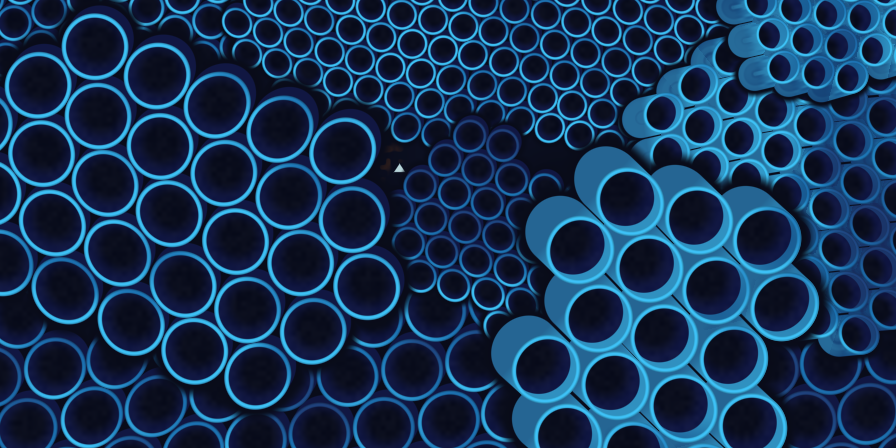
This pattern is drawn by a WebGL 2 fragment shader. Its source:

```glsl
#version 300 es
precision highp float;

uniform vec2 u_resolution;
out vec4 fragColor;

#define PIPE_RADIUS 0.485
#define WALL_BIG 0.064
#define WALL_SMALL 0.088
#define JITTER 0.035
#define WARP 0.010
#define LIGHT_VARIATION 0.40

const vec3 VOID = vec3(0.045, 0.060, 0.130);
const vec3 INDIGO = vec3(0.065, 0.090, 0.260);
const vec3 DIM_BLUE = vec3(0.110, 0.230, 0.440);
const vec3 MID_BLUE = vec3(0.100, 0.410, 0.640);
const vec3 BRIGHT_BLUE = vec3(0.220, 0.690, 0.880);

float hash(vec2 p) {
    vec3 q = fract(vec3(p.xyx) * 0.1031);
    q += dot(q, q.yzx + 33.33);
    return fract((q.x + q.y) * q.z);
}

float noise(vec2 p) {
    vec2 i = floor(p), f = fract(p);
    f = f * f * (3.0 - 2.0 * f);
    return mix(mix(hash(i), hash(i + vec2(1, 0)), f.x),
               mix(hash(i + vec2(0, 1)), hash(i + vec2(1, 1)), f.x), f.y);
}

mat2 rotation(float a) {
    float c = cos(a), s = sin(a);
    return mat2(c, s, -s, c);
}

vec3 plasticColor(float light) {
    vec3 c = mix(DIM_BLUE, MID_BLUE, smoothstep(0.1, 0.5, light));
    return mix(c, BRIGHT_BLUE, smoothstep(0.45, 0.78, light));
}

// Rounded region that decides which lattice cells hold a pipe
bool insideRegion(vec2 offset, vec2 halfSize, float tilt) {
    vec2 q = abs(offset * rotation(tilt)) / halfSize;
    return dot(q * q, q) < 1.0;
}

// Hexagonal stack of pipes; lean points to their far ends, in pitches
void bundle(inout vec3 color, vec2 p, vec2 center, vec2 halfSize, float tilt,
            float angle, float pitch, vec2 lean, float glow) {
    vec2 warped = p + WARP * sin(p.yx * 7.0 + center * 9.0);
    mat2 turn = rotation(angle);
    vec2 local = (warped - center) * turn / pitch;
    vec2 base = round(vec2(local.x - local.y * 0.57735, local.y * 1.1547));

    float nearest = 9.0, sleeveDist = 9.0, sleeveDepth = 0.0, tint = 0.0;
    vec2 d = vec2(9.0);
    for (int j = -2; j <= 2; j++) {
        for (int i = -2; i <= 2; i++) {
            vec2 cell = base + vec2(i, j);
            vec2 site = turn * vec2(cell.x + 0.5 * cell.y, 0.866 * cell.y);
            if (!insideRegion(site * pitch, halfSize, tilt)) continue;
            vec2 id = cell + floor(center * 90.0) + 50.0;
            vec2 shift = vec2(hash(id), hash(id + 17.0)) - 0.5;
            vec2 v = (warped - center) / pitch - site - JITTER * shift;
            float depth = clamp(dot(v, lean) / dot(lean, lean), 0.0, 1.0);
            float toSleeve = length(v - lean * depth);
            if (toSleeve < sleeveDist) { sleeveDist = toSleeve; sleeveDepth = depth; }
            if (length(v) < nearest) { nearest = length(v); d = v; tint = hash(id + 41.0); }
        }
    }

    float aa = 0.8 / (u_resolution.y * pitch);
    float light = glow + LIGHT_VARIATION * (noise(p * 6.0 + center * 5.0) - 0.5)
                + 0.18 * (tint - 0.5);

    // Contact shadow and outer sleeves
    color = mix(color, VOID * 0.75, smoothstep(0.72, 0.52, sleeveDist));
    float streak = noise(vec2(sleeveDist * 14.0, sleeveDepth * 3.0) + center * 40.0);
    float leanAmount = smoothstep(0.2, 0.45, length(lean));
    vec3 sleeve = plasticColor(light - 0.15 + 0.25 * streak);
    sleeve = mix(INDIGO, sleeve, leanAmount * (1.0 - 0.45 * sleeveDepth));
    color = mix(color, sleeve, smoothstep(aa, -aa, sleeveDist - PIPE_RADIUS));

    // Cut rim, lit unevenly around the ring
    float wall = mix(WALL_SMALL, WALL_BIG, smoothstep(0.075, 0.14, pitch));
    float ring = (PIPE_RADIUS - nearest) / wall;
    float sweep = 0.16 * dot(normalize(d + 1e-4), vec2(-0.5, -0.85));
    vec3 rim = plasticColor(light + sweep);
    rim *= 0.82 + 0.28 * smoothstep(0.0, 0.5, ring) * smoothstep(1.2, 0.6, ring);
    color = mix(color, rim, smoothstep(aa, -aa, nearest - PIPE_RADIUS));

    // Bore: dark far end, indigo inner wall and a lit crescent
    float inner = length(d - lean * 0.5);
    vec3 bore = mix(VOID * 0.85, INDIGO, smoothstep(0.18, 0.46, inner));
    bore += 0.025 * (noise(p * 90.0) - 0.5);
    float crescent = smoothstep(-aa, aa, length(d - lean * 0.28) - 0.425);
    bore = mix(bore, plasticColor(light - 0.12), 0.85 * crescent * leanAmount);
    color = mix(color, bore, smoothstep(aa, -aa, nearest - PIPE_RADIUS + wall));
}

// Earthy rubble and a pale chip in the dark hollow
void rubble(inout vec3 color, vec2 p) {
    vec2 v = p - vec2(0.83, 0.66);
    float grit = smoothstep(0.58, 0.85, noise(p * 75.0)) * smoothstep(0.09, 0.02, length(v));
    color = mix(color, vec3(0.30, 0.17, 0.10), 0.7 * grit);
    vec2 c = p - vec2(0.892, 0.623);
    float chip = max(abs(c.x) * 0.9 + c.y * 0.6, -c.y) - 0.007;
    float aa = 0.8 / u_resolution.y;
    color = mix(color, vec3(0.72, 0.84, 0.86), smoothstep(aa, -aa, chip));
}

void main() {
    vec2 p = gl_FragCoord.xy / u_resolution.y;
    vec3 color = VOID * (0.7 + 0.4 * noise(p * 8.0));
    rubble(color, p);

    // Bundles from back to front
    float rightFade = smoothstep(1.72, 1.92, p.x);
    float lowerGlow = 0.42 + 1.3 * (0.5 - p.y);
    bundle(color, p, vec2(1.00, 0.07), vec2(1.40, 0.27), 0.0, 0.15, 0.143, vec2(0.06, 0.12), 0.40);
    bundle(color, p, vec2(0.10, 0.90), vec2(0.46, 0.32), 0.0, 0.30, 0.083, vec2(0.10, 0.12), 0.62);
    bundle(color, p, vec2(1.28, 0.94), vec2(0.76, 0.29), -0.05, -0.25, 0.070, vec2(0.08, 0.16), 0.72);
    bundle(color, p, vec2(1.12, 0.466), vec2(0.25, 0.20), -0.35, -0.24, 0.077, vec2(0.06, 0.12), lowerGlow);
    bundle(color, p, vec2(1.77, 0.56), vec2(0.36, 0.32), 0.0, -0.35, 0.094, vec2(-0.50, -0.08), 0.82 - 0.45 * rightFade);
    bundle(color, p, vec2(1.92, 0.96), vec2(0.24, 0.14), 0.0, -0.20, 0.078, vec2(-0.80, -0.18), 0.72);
    bundle(color, p, vec2(0.388, 0.53), vec2(0.46, 0.35), -0.56, -0.40, 0.154, vec2(0.07, 0.12), 0.78);
    bundle(color, p, vec2(1.49, 0.245), vec2(0.26, 0.31), -0.10, -0.23, 0.158, vec2(-0.30, 0.28), 0.86);

    fragColor = vec4(color, 1.0);
}
```
